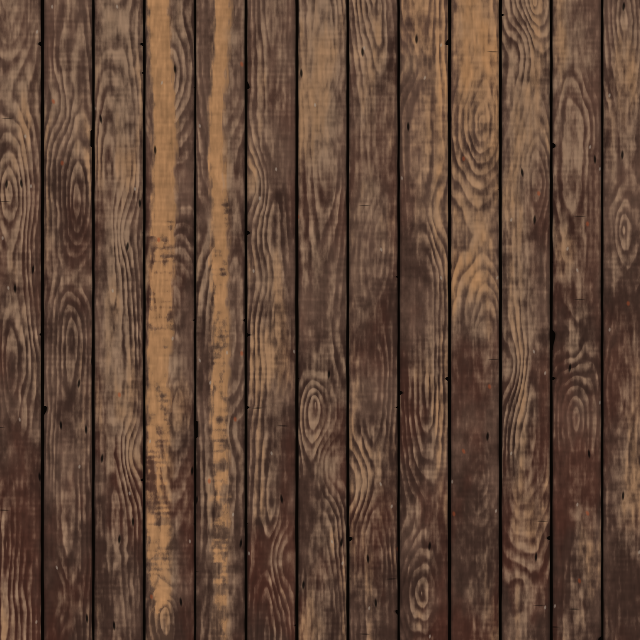
Write a three.js fragment shader that draws this texture.

```glsl
// Weathered vertical wooden planks with worn brown stain, ring grain, knots and dark gaps.
varying vec2 vUv;

#define PLANK_WIDTH 0.0795
#define FIRST_GAP 0.0664
#define GAP_HALF 0.023
#define RINGS 10.0
#define KNOTS 3
#define STAIN_DARK vec3(0.245, 0.172, 0.142)
#define STAIN_MID vec3(0.375, 0.28, 0.23)
#define STAIN_RED vec3(0.285, 0.16, 0.125)
#define BARE_GREY vec3(0.53, 0.425, 0.34)
#define BARE_TAN vec3(0.66, 0.485, 0.33)
#define GAP_COLOR vec3(0.03, 0.018, 0.012)

float hash(vec2 p) {
  return fract(sin(dot(p, vec2(127.1, 311.7))) * 43758.5453);
}

float noise(vec2 p) {
  vec2 i = floor(p), f = fract(p);
  f = f * f * (3.0 - 2.0 * f);
  return mix(mix(hash(i), hash(i + vec2(1.0, 0.0)), f.x),
             mix(hash(i + vec2(0.0, 1.0)), hash(i + vec2(1.0, 1.0)), f.x), f.y);
}

float fbm(vec2 p) {
  float sum = 0.0, amp = 0.533;
  for (int i = 0; i < 4; i++) {
    sum += amp * noise(p);
    p = p * 2.1 + 17.3;
    amp *= 0.5;
  }
  return sum;
}

// Sparse slanted marks, one candidate per cell
float flecks(vec2 p, vec2 cells, float density) {
  vec2 q = p * cells, id = floor(q);
  vec2 d = fract(q) - 0.3 - 0.4 * vec2(hash(id + 3.1), hash(id + 8.7));
  d.x += d.y * (hash(id + 5.9) - 0.5);
  return (1.0 - smoothstep(0.08, 0.28, length(d))) * step(1.0 - density, hash(id + 1.7));
}

void main() {
  // Plank coordinates: u across (-0.5 to 0.5), v along, both in plank widths
  float across = (vUv.x - FIRST_GAP) / PLANK_WIDTH + 1.0;
  float id = floor(across);
  float u = across - id - 0.5;
  float v = vUv.y / PLANK_WIDTH;
  float seed = hash(vec2(id, 4.2));
  vec2 p = vec2(u + id * 13.7, v + seed * 40.0);

  // Knots: a pale blurred core inside a long bulge of the grain
  float bulge = 0.0, core = 0.0;
  for (int i = 0; i < KNOTS; i++) {
    vec2 key = vec2(id, float(i) * 5.3 + 2.0);
    vec2 center = vec2((hash(key) - 0.5) * 0.6, (float(i) + hash(key + 9.0)) * 4.2);
    vec2 q = vec2(u, v) - center;
    float size = mix(0.35, 1.0, hash(key + 4.0));
    bulge += size * exp(-dot(q * q, vec2(9.0, 2.2)));
    core += size * exp(-dot(q * q, vec2(26.0, 14.0)) / size);
  }

  // Growth rings sliced at a slowly changing depth give long arches and loops
  float depth = 1.3 * noise(vec2(id * 7.1, v * 0.3 + seed * 9.0)) - 0.5;
  float pith = (noise(vec2(id * 3.7, v * 0.2)) - 0.5) * 0.5;
  float radius = length(vec2(u - pith, depth)) + bulge * 0.28;
  radius += 0.16 * (noise(p * vec2(2.5, 0.45)) - 0.5);
  radius += 0.05 * noise(p * vec2(6.0, 1.6)) + 0.02 * noise(p * vec2(12.0, 6.0));
  float phase = fract(radius * RINGS);
  float ring = smoothstep(0.0, 0.6, phase) * (1.0 - smoothstep(0.72, 1.0, phase));
  float ringFade = smoothstep(0.3, 0.65, noise(p * vec2(1.6, 0.55) + 51.0));
  ring = (ring - 0.5) * mix(0.3, 1.0, ringFade);

  // Fibres, blotches and crosswise saw texture
  float fibre = noise(p * vec2(21.0, 1.6)) * 0.5 + noise(p * vec2(30.0, 6.0)) * 0.5 - 0.5;
  float grit = fbm(p * vec2(8.0, 4.5) + 9.0) - 0.5;
  float patches = fbm(p * vec2(2.2, 0.5)) - 0.5;
  float blotch = fbm(p * vec2(1.6, 0.9) + 31.0) - 0.5;
  float sawn = noise(p * vec2(3.0, 19.0)) - 0.5;

  // Tan wood: a bare stripe on one pair of planks, worn tops on another
  float center = mix(-0.17, -0.03, id - 3.0);
  float halfWidth = mix(0.24, 0.17, id - 3.0);
  float wobble = 0.16 * (noise(vec2(id * 9.0, v * 0.4)) - 0.5) + 0.14 * fibre + 0.1 * grit;
  float stripe = 1.0 - smoothstep(halfWidth - 0.07, halfWidth + 0.07, abs(u - center + wobble));
  stripe *= 1.0 - smoothstep(0.6, 1.0, abs(id - 3.5));
  float stripeWear = vUv.y + blotch * 1.2 + grit * 0.9 + sawn * 0.25;
  stripe *= 0.25 + 0.75 * smoothstep(0.05, 0.45, stripeWear);
  float top = 1.0 - smoothstep(0.6, 1.6, abs(id - 8.6));
  top *= smoothstep(0.42, 0.95, vUv.y + patches * 0.5);

  // Worn stain over bare wood
  float wear = 0.46 + patches * 0.8 + 0.34 * ring + 0.3 * fibre + 0.35 * grit + 0.06 * sawn;
  wear += 0.14 * (seed - 0.5) + 0.17 * (vUv.y - 0.5) + 0.16 * core + 0.12 * top;
  wear += 0.07 - 0.16 * smoothstep(0.1, 0.48, abs(u + 0.3 * patches));
  float exposed = max(0.92 * smoothstep(0.3, 0.84, wear), stripe * 0.9);
  float stainTone = 0.5 + blotch + 0.3 * grit + 0.3 * (vUv.y - 0.5);
  vec3 stain = mix(STAIN_DARK, STAIN_MID, smoothstep(0.22, 0.75, stainTone));
  float red = smoothstep(0.42, 0.7, fbm(p * vec2(1.2, 0.5) + 77.0));
  stain = mix(stain, STAIN_RED, red * (0.75 - 0.6 * vUv.y));
  float tanness = clamp(stripe + top * 0.6 + 0.5 * smoothstep(0.05, 0.3, patches), 0.0, 1.0);
  vec3 color = mix(stain, mix(BARE_GREY, BARE_TAN, tanness), exposed);
  color = mix(color, BARE_GREY, 0.45 * clamp(core, 0.0, 1.0) * (0.6 + blotch + grit));
  color *= 0.98 + 0.14 * ring * (1.0 - 0.7 * stripe) + 0.2 * fibre + 0.22 * grit + 0.09 * sawn;

  // Cracks, pale chips and rust specks
  color *= 1.0 - 0.7 * flecks(p, vec2(8.0, 2.4), 0.03);
  color *= 1.0 - 0.35 * flecks(p + 5.0, vec2(2.0, 14.0), 0.012);
  color = mix(color, vec3(0.62, 0.56, 0.5), 0.6 * flecks(p + 11.0, vec2(9.0, 5.0), 0.014));
  color = mix(color, vec3(0.6, 0.27, 0.15), 0.5 * flecks(p + 23.0, vec2(6.0, 4.0), 0.008));

  // Gaps with uneven, rarely chipped edges
  float edge = 0.5 - abs(u);
  float halfGap = GAP_HALF * mix(0.75, 1.25, hash(vec2(floor(across + 0.5), 6.0)));
  halfGap += 0.01 * (noise(vec2(id * 5.0 + sign(u), v * 3.0)) - 0.5);
  halfGap += 0.06 * smoothstep(0.965, 1.0, noise(vec2(id * 11.0 + sign(u) * 3.0, v * 3.5)));
  color *= mix(0.75, 1.0, smoothstep(halfGap, halfGap + 0.06, edge));
  color = mix(GAP_COLOR, color, smoothstep(halfGap - 0.012, halfGap + 0.014, edge));
  gl_FragColor = vec4(color, 1.0);
}
```
